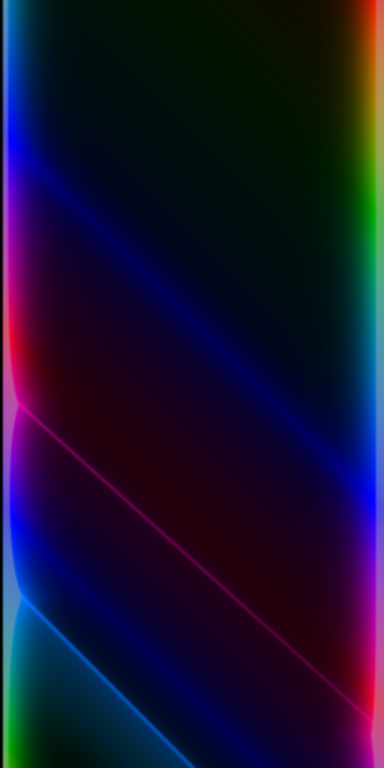
A WebGL 2 fragment shader for this background:

```glsl
#version 300 es
precision highp float;

#define BLUE_RIDGE 0.336
#define RED_FOLD 0.85
#define FOLD_HUE 0.967
#define LOWER_RIDGE 1.318
#define CYAN_CREASE 1.495
#define COOL_BODY 0.075
#define WARM_BODY 0.135
#define RIDGE_LEVEL 0.29
#define RIM_FALLOFF 0.049
#define RIM_LEVEL 0.93
#define RIM_INSET 0.021

uniform vec2 u_resolution;
out vec4 fragColor;

const float BLUE_HUE = 2.0 / 3.0;

// Saturated spectrum colour with even energy across hues
vec3 spectrum(float hue) {
    vec3 c = clamp(abs(fract(hue + vec3(0.0, 2.0, 1.0) / 3.0) * 6.0 - 3.0) - 1.0, 0.0, 1.0);
    return c / length(c);
}

// Hue climbs along the diagonal, then runs back after the red fold
float foldedHue(float s) {
    float t = s - BLUE_RIDGE;
    if (t < 0.0) return BLUE_HUE + t / 2.6 - 0.08 * t * t;
    if (s < RED_FOLD) return mix(BLUE_HUE, FOLD_HUE, t / (RED_FOLD - BLUE_RIDGE));
    if (s < LOWER_RIDGE) return mix(FOLD_HUE, BLUE_HUE, (s - RED_FOLD) / (LOWER_RIDGE - RED_FOLD));
    return BLUE_HUE - (s - LOWER_RIDGE) / 1.8;
}

// Symmetric peak with a sharp tip
float cusp(float d, float width) {
    return exp(-abs(d) / width);
}

// Thin soft line
float stroke(float d, float width) {
    return exp(-d * d / (width * width));
}

// Saturated glow inside the rim, pale glass outside it
vec3 addRim(vec3 color, vec3 tint, float d, float flare) {
    float reach = max(d, 0.0) / (RIM_FALLOFF * (1.0 + 0.35 * flare));
    float glow = RIM_LEVEL * exp(-pow(reach, 1.2));
    vec3 rimTint = tint * vec3(1.0, 0.72, 1.0);
    vec3 lit = color * (1.0 - 0.6 * glow) + rimTint * glow;
    vec3 glass = mix(rimTint, vec3(0.8), 0.42) * 0.92;
    return mix(glass, lit, smoothstep(-0.005, 0.005, d));
}

void main() {
    // Width is one unit, height is two, measured downwards
    vec2 uv = gl_FragCoord.xy / u_resolution;
    float x = uv.x;
    float down = 2.0 * (1.0 - uv.y);
    float s = down - x;
    vec3 tint = spectrum(foldedHue(s));

    // Dark body with two soft blue ridges
    float upper = cusp(s - BLUE_RIDGE, 0.09);
    float lower = cusp(s - LOWER_RIDGE, 0.09);
    float warm = smoothstep(BLUE_RIDGE, BLUE_RIDGE + 0.2, s) * (1.0 - smoothstep(LOWER_RIDGE - 0.2, LOWER_RIDGE, s));
    vec3 color = tint * mix(COOL_BODY, WARM_BODY, warm);
    color += vec3(0.0, 0.0, RIDGE_LEVEL) * cusp(s - BLUE_RIDGE, 0.08);
    color += vec3(0.0, 0.0, 0.26) * lower;

    // Pink crease, slightly shallower than the hue bands
    float pinkDist = down - 1.008 - 0.899 * x;
    float pinkFade = mix(1.0, 0.5, x);
    color += vec3(0.27, 0.01, 0.20) * pinkFade * stroke(pinkDist, 0.007);
    color += vec3(0.06, 0.0, 0.05) * pinkFade * cusp(pinkDist, 0.03);

    // Cyan crease with a teal veil below it
    float cyanDist = s - CYAN_CREASE;
    float cyanFade = 1.0 - 0.45 * x;
    color += vec3(0.02, 0.16, 0.36) * cyanFade * stroke(cyanDist, 0.009);
    color += vec3(0.0, 0.06, 0.15) * cusp(cyanDist, 0.03);
    color += vec3(0.0, 0.12, 0.21) * smoothstep(-0.008, 0.008, cyanDist) * stroke(cyanDist, 0.22);
    color *= 1.0 - 0.6 * smoothstep(1.65, 1.9, s);

    // Glowing sides bulge where the creases meet them
    float leftEdge = RIM_INSET + 0.027 * cusp(down - 1.055, 0.09) + 0.036 * cusp(down - 1.555, 0.10);
    float rightEdge = 1.0 - RIM_INSET - 0.013 * cusp(down - 1.915, 0.08);
    float flare = upper + lower;
    color = addRim(color, tint, x - leftEdge, flare);
    color = addRim(color, tint, rightEdge - x, flare);

    // Dark outer border on the left
    color *= smoothstep(0.003, 0.012, x);
    fragColor = vec4(clamp(color, 0.0, 1.0), 1.0);
}
```
